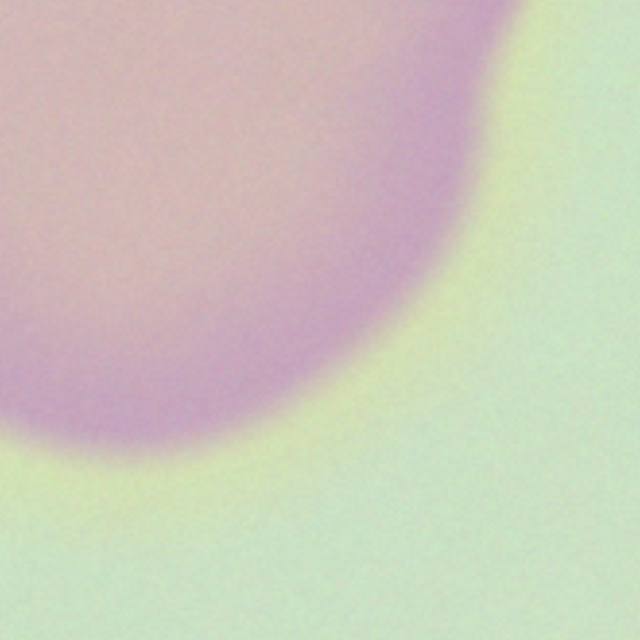
Give the GLSL for this background, as a Shadertoy shader.

```glsl
// A soft rose blob with a mauve rim, bleeding through a yellow halo into pale green.
// A polar outline gives an approximate signed distance; colour ramps follow it,
// then slow tint drift and fine coloured grain are added.

// Outline, in canvas units and radians
const vec2  BLOB_CENTER = vec2(0.20, 0.82);
const float BLOB_RADIUS = 0.567;
const float RADIUS_TILT = 0.014;
const float DENT_ANGLE  = -0.87;
const float DENT_WIDTH  = 0.45;
const float DENT_DEPTH  = 0.032;
const float FLARE_LIMIT = 0.31;

// Ramp limits along the distance from the outline
const vec2 RIM_RANGE  = vec2(-0.33, -0.05);
const vec2 EDGE_RANGE = vec2(-0.058, 0.036);
const vec2 HALO_RANGE = vec2(0.0, 0.19);

// Colours
const vec3 ROSE   = vec3(0.824, 0.722, 0.713);
const vec3 MAUVE  = vec3(0.776, 0.648, 0.738);
const vec3 YELLOW = vec3(0.828, 0.880, 0.700);
const vec3 GREEN  = vec3(0.796, 0.883, 0.765);

// Texture
const float GRAIN_SCALE  = 165.0;
const float GRAIN_AMOUNT = 0.046;
const float DRIFT_SCALE  = 7.0;
const float DRIFT_AMOUNT = 0.009;

vec3 hash3(vec2 p) {
    vec3 q = fract(vec3(p.xyx) * vec3(0.1031, 0.1030, 0.0973));
    q += dot(q, q.yxz + 33.33);
    return fract((q.xxy + q.yzz) * q.zyx);
}

// Smooth value noise with independent channels, centred on zero
vec3 colorNoise(vec2 p) {
    vec2 cell = floor(p);
    vec2 f = fract(p);
    f = f * f * (3.0 - 2.0 * f);
    vec3 low  = mix(hash3(cell), hash3(cell + vec2(1.0, 0.0)), f.x);
    vec3 high = mix(hash3(cell + vec2(0.0, 1.0)), hash3(cell + 1.0), f.x);
    return mix(low, high, f.y) - 0.5;
}

// Negative inside the blob, positive outside
float blobDistance(vec2 p) {
    vec2 offset = p - BLOB_CENTER;
    float angle = atan(offset.y, offset.x);
    float dent = (angle - DENT_ANGLE) / DENT_WIDTH;
    float flare = clamp(angle, 0.0, FLARE_LIMIT);
    float radius = BLOB_RADIUS + RADIUS_TILT * angle
                 - DENT_DEPTH * exp(-dent * dent) + flare * flare;
    return length(offset) - radius;
}

float ramp(vec2 range, float x) {
    return smoothstep(range.x, range.y, x);
}

void mainImage(out vec4 fragColor, in vec2 fragCoord) {
    vec2 uv = fragCoord / iResolution.xy;
    float d = blobDistance(uv);

    // Body, halo and the blurred edge between them
    vec3 inside  = mix(ROSE, MAUVE, ramp(RIM_RANGE, d));
    vec3 outside = mix(YELLOW, GREEN, ramp(HALO_RANGE, d));
    vec3 color   = mix(inside, outside, ramp(EDGE_RANGE, d));

    // Slow tint drift
    color += DRIFT_AMOUNT * colorNoise(uv * DRIFT_SCALE + 3.7);

    // Soft grain in two sizes
    vec3 grain = 0.65 * colorNoise(uv * GRAIN_SCALE)
               + 0.35 * colorNoise(uv * GRAIN_SCALE * 0.47 + 19.3);
    color += GRAIN_AMOUNT * grain;

    fragColor = vec4(clamp(color, 0.0, 1.0), 1.0);
}
```
